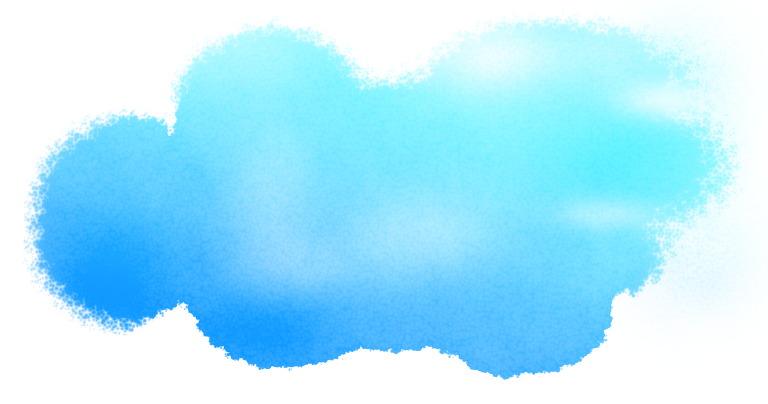
Reproduce this background procedurally as a Shadertoy shader.

```glsl
// A blue to cyan watercolour stain on white paper. Ellipses are blended into
// one ragged distance field, then filled with pigment whose hue and density
// vary across the sheet; cellular noise gives the torn edge and paper grain.

const vec3 PAPER = vec3(1.0);
const vec3 CYAN = vec3(0.36, 0.95, 1.0);
const vec3 BLUE = vec3(0.06, 0.60, 1.0);

vec2 hash2(vec2 cell) {
    vec2 k = vec2(dot(cell, vec2(127.1, 311.7)), dot(cell, vec2(269.5, 183.3)));
    return fract(sin(k) * 43758.55);
}

// Distance to the nearest scattered point, about 0 to 1
float cellular(vec2 p) {
    vec2 cell = floor(p), f = fract(p);
    float nearest = 2.0;
    for (int y = -1; y <= 1; y++) {
        for (int x = -1; x <= 1; x++) {
            vec2 offset = vec2(x, y);
            vec2 d = offset + hash2(cell + offset) - f;
            nearest = min(nearest, dot(d, d));
        }
    }
    return sqrt(nearest);
}

// Centred sum of rotated sines, for slow drifts of edge and pigment
float waves(vec2 p) {
    float sum = 0.0, weight = 0.5;
    for (int i = 0; i < 5; i++) {
        sum += weight * sin(p.x + 1.3 * sin(p.y)) * cos(p.y * 0.9);
        p = mat2(1.3, 1.4, -1.4, 1.3) * p + 1.7;
        weight *= 0.6;
    }
    return sum;
}

float ellipse(vec2 p, vec2 centre, vec2 radius) {
    return (length((p - centre) / radius) - 1.0) * min(radius.x, radius.y);
}

float blend(float a, float b) {
    const float WIDTH = 0.035;
    float h = max(WIDTH - abs(a - b), 0.0) / WIDTH;
    return min(a, b) - h * h * WIDTH * 0.25;
}

float spot(vec2 p, vec2 centre, vec2 radius) {
    vec2 q = (p - centre) / radius;
    return exp(-dot(q, q));
}

// Silhouette of the main stain, negative inside
float stain(vec2 p) {
    float d = ellipse(p, vec2(0.309, 0.452), vec2(0.217, 0.252));
    d = blend(d, ellipse(p, vec2(0.679, 0.704), vec2(0.235, 0.217)));
    d = blend(d, ellipse(p, vec2(0.988, 0.462), vec2(0.543, 0.326)));
    d = blend(d, ellipse(p, vec2(0.704, 0.284), vec2(0.247, 0.195)));
    d = blend(d, ellipse(p, vec2(1.290, 0.262), vec2(0.235, 0.190)));
    d = blend(d, ellipse(p, vec2(1.543, 0.593), vec2(0.235, 0.153)));
    d = blend(d, ellipse(p, vec2(1.457, 0.370), vec2(0.168, 0.123)));
    d = blend(d, ellipse(p, vec2(1.383, 0.765), vec2(0.320, 0.173)));
    float notch = ellipse(p, vec2(1.550, 0.235), vec2(0.040, 0.050));
    return max(d, -notch);
}

// Strength of the pigment: dark pools added, washed-out patches removed
float pigmentDensity(vec2 p) {
    float d = 0.77;
    d += 0.30 * spot(p, vec2(0.27, 0.31), vec2(0.16, 0.16));
    d += 0.25 * spot(p, vec2(0.65, 0.19), vec2(0.18, 0.10));
    d += 0.20 * spot(p, vec2(1.52, 0.61), vec2(0.16, 0.11));
    d -= 0.24 * spot(p, vec2(0.67, 0.50), vec2(0.11, 0.18));
    d -= 0.16 * spot(p, vec2(0.74, 0.33), vec2(0.13, 0.08));
    d -= 0.28 * spot(p, vec2(1.05, 0.42), vec2(0.22, 0.12));
    d -= 0.25 * spot(p, vec2(0.62, 0.88), vec2(0.20, 0.12));
    d -= 0.60 * spot(p, vec2(1.22, 0.86), vec2(0.18, 0.10));
    d -= 0.28 * spot(p, vec2(1.53, 0.88), vec2(0.16, 0.12));
    d -= 0.55 * spot(p, vec2(1.65, 0.75), vec2(0.12, 0.05));
    d -= 0.35 * spot(p, vec2(1.50, 0.47), vec2(0.13, 0.04));
    return d;
}

// Thin veil of water spreading to the right
float faintWash(vec2 p) {
    float veil = 0.20 * spot(p, vec2(1.68, 0.84), vec2(0.13, 0.11));
    veil += 0.17 * spot(p, vec2(1.71, 0.38), vec2(0.14, 0.14));
    return veil + 0.12 * spot(p, vec2(1.77, 0.68), vec2(0.08, 0.15));
}

void mainImage(out vec4 fragColor, in vec2 fragCoord) {
    vec2 p = fragCoord / iResolution.y;
    float drift = waves(p * 9.0);
    float coarse = cellular(p * 38.0) - 0.5;
    float fine = cellular(p * 110.0) - 0.5;

    // Edges: crisp below, feathered at left and top, diffuse at right
    float left = 1.0 - smoothstep(0.15, 0.45, p.x);
    float top = smoothstep(0.65, 0.85, p.y);
    float right = smoothstep(1.45, 1.65, p.x) * smoothstep(0.2, 0.4, p.y);
    float feather = max(max(0.6 * left, 0.55 * top), right);
    float d = stain(p) + 0.016 * drift;
    d += mix(0.014, 0.040, feather) * coarse + mix(0.010, 0.050, feather) * fine;
    float softness = max(mix(0.003, 0.045, feather), 1.0 / iResolution.y);
    float coverage = 1.0 - smoothstep(-softness, softness, d);

    // Pigment: bluer towards the lower left, pooled along crisp edges
    float lean = 1.05 - 1.1 * p.y - 0.3 * (p.x - 0.5);
    vec3 pigment = mix(CYAN, BLUE, smoothstep(0.0, 0.9, lean + 0.04 * drift));
    float rim = exp(-abs(d) * 70.0) * (1.0 - feather);
    float grain = 0.13 * fine + 0.05 * coarse;
    float density = pigmentDensity(p) + 0.05 * drift + 0.07 * rim + grain;
    float wash = faintWash(p) * (1.0 + 0.5 * drift + fine);
    float amount = max(coverage * density, wash);
    fragColor = vec4(mix(PAPER, pigment, clamp(amount, 0.0, 1.0)), 1.0);
}
```
